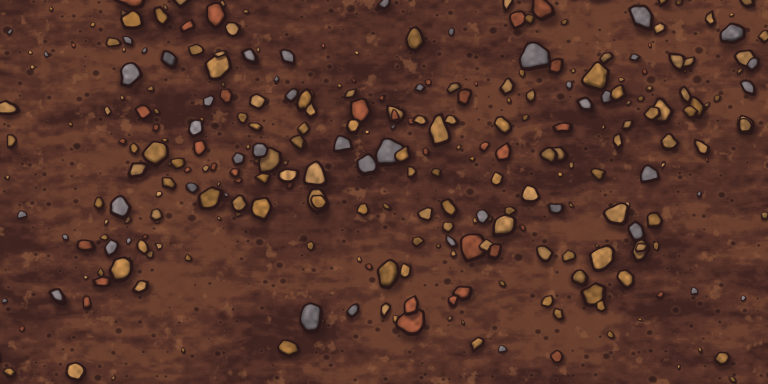
Reproduce this texture procedurally as a Shadertoy shader.

```glsl
// Brown soil with faint horizontal streaks, small pits and clustered stones.
// Soil is layered value noise; each stone is a rounded random polygon with
// lit facets, a flat top, a dark outline and a soft shadow.

const float TAU = 6.2831853;
const vec3 SOIL_DARK = vec3(0.25, 0.14, 0.125);
const vec3 SOIL_MID = vec3(0.33, 0.19, 0.155);
const vec3 SOIL_LIGHT = vec3(0.41, 0.245, 0.18);
const vec3 CRUMB = vec3(0.53, 0.34, 0.23);
const vec3 OUTLINE = vec3(0.16, 0.09, 0.09);
const vec3 TAN = vec3(0.70, 0.52, 0.34);
const vec3 OCHRE = vec3(0.66, 0.46, 0.24);
const vec3 RUST = vec3(0.60, 0.33, 0.23);
const vec3 GRAY = vec3(0.55, 0.51, 0.52);
const vec2 LIGHT = vec2(-0.45, 0.89);

float hash(vec2 p) {
    return fract(sin(dot(p, vec2(127.1, 311.7))) * 43758.5453);
}

float noise(vec2 p) {
    vec2 i = floor(p), f = fract(p);
    f = f * f * (3.0 - 2.0 * f);
    return mix(mix(hash(i), hash(i + vec2(1, 0)), f.x),
               mix(hash(i + vec2(0, 1)), hash(i + vec2(1, 1)), f.x), f.y);
}

float fbm(vec2 p) {
    float sum = 0.0, amp = 0.533;
    for (int i = 0; i < 4; i++) {
        sum += amp * noise(p);
        p = p * 2.03 + 17.3;
        amp *= 0.5;
    }
    return sum;
}

mat2 rotation(float a) {
    return mat2(cos(a), sin(a), -sin(a), cos(a));
}

// Smooth maximum of random half planes; facing blends their outward normals
float pebble(vec2 q, float r, float seed, out vec2 facing) {
    float d = -r;
    facing = vec2(0.0);
    for (int k = 0; k < 7; k++) {
        float a = (float(k) + 0.7 * hash(vec2(seed, k))) * TAU / 7.0;
        vec2 n = vec2(cos(a), sin(a));
        float plane = dot(q, n) - r * mix(0.72, 1.05, hash(vec2(k, seed + 3.0)));
        float h = clamp(0.5 + 0.5 * (plane - d) / (0.18 * r), 0.0, 1.0);
        d = mix(d, plane, h) + 0.18 * r * h * (1.0 - h);
        facing = mix(facing, n, h);
    }
    return d;
}

vec3 stoneColor(float seed) {
    float kind = hash(vec2(seed, 5.1));
    vec3 c = mix(TAN, OCHRE, hash(vec2(seed, 6.2)));
    c = kind < 0.17 ? GRAY : kind < 0.34 ? RUST : c;
    return c * mix(0.8, 1.12, hash(vec2(seed, 7.3)));
}

vec3 paintStone(vec3 ground, vec2 offset, float r, float seed, float px) {
    mat2 turn = rotation(TAU * hash(vec2(seed, 1.7)));
    vec2 squash = vec2(1.0, mix(0.6, 0.95, hash(vec2(seed, 2.9))));
    vec2 q = turn * offset / squash;
    vec2 under = turn * (offset - vec2(0.12, -0.28) * r) / squash;
    vec3 col = mix(ground, OUTLINE, 0.6 * smoothstep(1.35 * r, 0.7 * r, length(under)));

    vec2 facing;
    float d = pebble(q, r, seed, facing) * squash.y;
    float lit = dot(facing * turn, LIGHT);
    float inset = r * mix(0.18, 0.38, hash(vec2(seed, 8.4)));
    float top = smoothstep(-inset + 0.12 * r, -inset - 0.12 * r, d);
    float shade = mix(0.68 + 0.27 * lit, 0.95 + 0.12 * dot(offset, LIGHT) / r, top);
    shade *= mix(0.82, 1.16, noise(offset * 90.0 + seed * 3.0));

    // Outline thins out on the lit side
    float rim = min(0.0065, 0.2 * r) * (1.0 - 0.35 * lit);
    vec3 body = mix(OUTLINE, stoneColor(seed) * shade, smoothstep(-rim + px, -rim - px, d));
    return mix(col, body, smoothstep(px, -px, d));
}

// One grid of stones; low noise frequencies gather them into clusters
vec3 scatterStones(vec3 col, vec2 p, float cell, vec2 radii, vec2 chance, float layer, float px) {
    vec2 home = floor(p / cell);
    for (int j = 1; j >= -1; j--)
    for (int i = -1; i <= 1; i++) {
        vec2 id = home + vec2(i, j);
        float seed = 90.0 * hash(id + 17.0 * layer);
        vec2 jitter = vec2(hash(vec2(seed, 11.0)), hash(vec2(seed, 12.0)));
        vec2 center = (id + mix(vec2(0.1), vec2(0.9), jitter)) * cell;
        float cluster = smoothstep(0.42, 0.75, noise(center * 4.5 + 3.7));
        float r = mix(radii.x, radii.y, hash(vec2(seed, 13.0)));
        bool present = hash(vec2(seed, 14.0)) < mix(chance.x, chance.y, cluster);
        if (present && length(p - center) < 2.0 * r)
            col = paintStone(col, p - center, r, seed, px);
    }
    return col;
}

// Round dark holes with a faint light lip
vec3 scatterPits(vec3 col, vec2 p, float cell, float chance, float px) {
    vec2 id = floor(p / cell);
    float seed = 70.0 * hash(id + 5.0);
    vec2 jitter = vec2(hash(vec2(seed, 1.0)), hash(vec2(seed, 2.0)));
    vec2 center = (id + mix(vec2(0.3), vec2(0.7), jitter)) * cell;
    float r = cell * mix(0.07, 0.2, hash(vec2(seed, 3.0)));
    float d = length((p - center) * vec2(0.85, 1.0)) - r;
    float on = step(hash(vec2(seed, 4.0)), chance);
    col = mix(col, CRUMB, 0.25 * on * smoothstep(0.5 * r + px, 0.0, abs(d + 0.1 * r)));
    return mix(col, OUTLINE, 0.65 * on * smoothstep(px, -px - 0.3 * r, d));
}

vec3 soil(vec2 p) {
    vec2 warp = p + 0.03 * vec2(noise(p * 9.0), noise(p * 9.0 + 40.0));
    float streak = fbm(warp * vec2(5.0, 38.0));
    float grain = fbm(p * vec2(45.0, 60.0) + 8.0);
    float tone = 0.45 * fbm(warp * vec2(4.0, 7.0)) + 0.33 * streak + 0.22 * grain;
    vec3 col = mix(SOIL_DARK, SOIL_MID, smoothstep(0.34, 0.48, tone));
    col = mix(col, SOIL_LIGHT, smoothstep(0.47, 0.59, tone));
    float fleck = smoothstep(0.66, 0.8, fbm(p * 30.0 + 70.0));
    return mix(col, CRUMB, 0.6 * fleck) * mix(0.94, 1.06, grain);
}

void mainImage(out vec4 fragColor, in vec2 fragCoord) {
    vec2 p = fragCoord / iResolution.y;
    float px = 0.8 / iResolution.y;
    vec3 col = soil(p);
    col = scatterPits(col, p, 0.035, 0.28, px);
    col = scatterPits(col, p + 0.37, 0.06, 0.22, px);

    // Wobbled outlines give the stones a hand painted edge
    vec2 w = p + 0.005 * (vec2(noise(p * 45.0), noise(p * 45.0 + 9.0)) - 0.5);
    col = scatterStones(col, w, 0.05, vec2(0.006, 0.013), vec2(0.07, 0.3), 1.0, px);
    col = scatterStones(col, w, 0.125, vec2(0.03, 0.046), vec2(0.08, 0.65), 2.0, px);
    col = scatterStones(col, w, 0.08, vec2(0.017, 0.029), vec2(0.07, 0.6), 3.0, px);
    fragColor = vec4(col, 1.0);
}
```
